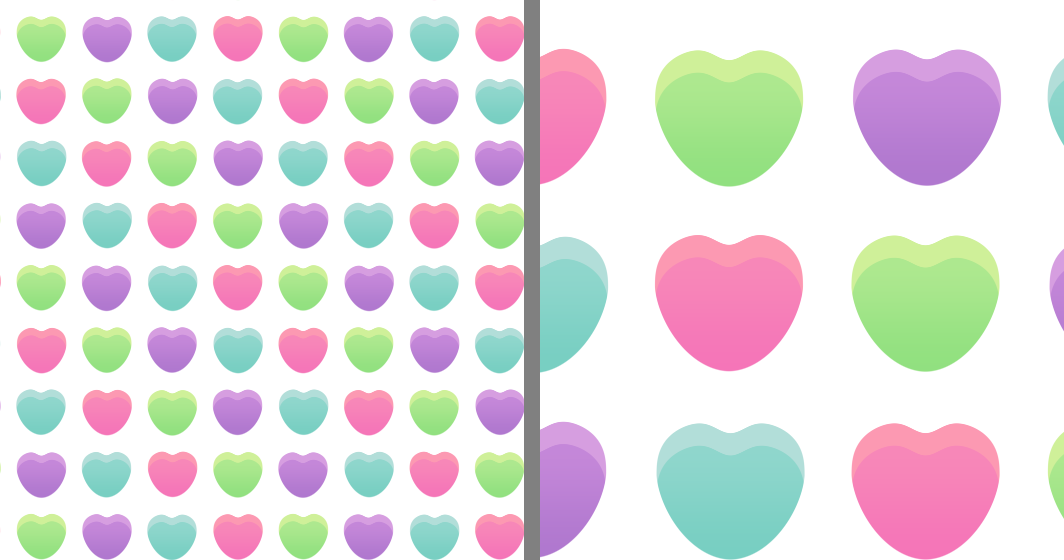
Left, the full canvas; right, a detail of the centre.
Write a Shadertoy shader that draws this pattern.

```glsl
// Grid of glossy two-tone candy hearts in four pastel colours, stepping diagonally on white.

const vec3 RIM[4] = vec3[4](vec3(.81, .94, .60), vec3(.84, .62, .88), vec3(.70, .87, .85), vec3(.99, .60, .70));
const vec3 FACE_TOP[4] = vec3[4](vec3(.68, .91, .56), vec3(.77, .53, .85), vec3(.56, .84, .80), vec3(.97, .53, .72));
const vec3 FACE_LOW[4] = vec3[4](vec3(.57, .88, .50), vec3(.69, .47, .81), vec3(.47, .81, .76), vec3(.96, .46, .72));

// Approximate signed distance to a plump heart of half width 1
float heart(vec2 p) {
    float x = abs(p.x);
    float y = p.y - .22;
    // Soft notch between the lobes
    y += .18 * exp(-13. * x * x) * smoothstep(0., .5, y);
    if (y > 0.) return pow(pow(x, 2.6) + pow(y / .74, 2.6), 1. / 2.6) - 1.;
    return pow(pow(x, 1.9) + pow(-y / 1.14, 1.6), 1. / 1.75) - 1.;
}

float coverage(float d, float pixel) {
    return smoothstep(.7 * pixel, -.7 * pixel, d);
}

void mainImage(out vec4 fragColor, in vec2 fragCoord) {
    // Eight columns and nine rows, counted from the top left
    vec2 uv = fragCoord / iResolution.xy;
    vec2 grid = vec2(uv.x, 1. - uv.y) * vec2(8., 9.) - vec2(.631, .627);
    vec2 cell = floor(grid + .5);
    vec2 p = (grid - cell) * vec2(2.655, -2.51);
    float pixel = 21.2 / iResolution.x;

    // Slight placement wobble
    p += .015 * sin(cell.yx * vec2(2.3, 1.7) + cell * vec2(4.1, 2.9));

    // Diagonal colour order
    int tint = int(mod(cell.x - cell.y, 4.));

    // The face is the same heart lowered within the rim
    float body = coverage(heart(p), pixel);
    float face = coverage(heart(p + vec2(0., .3)), pixel);
    vec3 faceColor = mix(FACE_LOW[tint], FACE_TOP[tint], smoothstep(-.9, .6, p.y));
    vec3 candy = mix(RIM[tint], faceColor, face);

    fragColor = vec4(mix(vec3(1.), candy, body), 1.);
}
```
